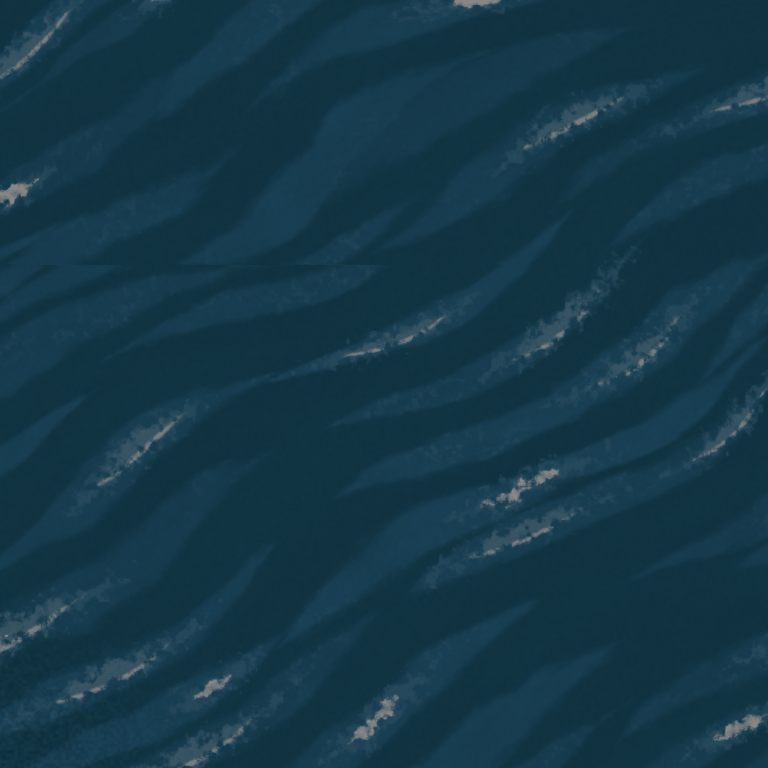
Reproduce this texture procedurally as a three.js fragment shader.

```glsl
// Dark teal sea surface with slanted brushed swells and speckled pale glints.
varying vec2 vUv;

const vec3 DEEP = vec3(0.066, 0.200, 0.256);
const vec3 SWELL = vec3(0.094, 0.243, 0.322);
const vec3 MIST = vec3(0.160, 0.295, 0.365);
const vec3 FOAM = vec3(0.260, 0.355, 0.410);
const vec3 SHINE = vec3(0.530, 0.525, 0.520);
const vec2 CELL = vec2(0.43, 0.088);
const float SLOPE = 0.54;
const float SEAM = 0.655;

float hash(vec2 p) {
  vec3 q = fract(vec3(p.xyx) * 0.1031);
  q += dot(q, q.yzx + 33.33);
  return fract((q.x + q.y) * q.z);
}

float noise(vec2 p) {
  vec2 i = floor(p);
  vec2 f = fract(p);
  f = f * f * (3.0 - 2.0 * f);
  float low = mix(hash(i), hash(i + vec2(1.0, 0.0)), f.x);
  float high = mix(hash(i + vec2(0.0, 1.0)), hash(i + vec2(1.0)), f.x);
  return mix(low, high, f.y);
}

float fbm(vec2 p) {
  float sum = 0.0;
  float gain = 0.5;
  for (int i = 0; i < 4; i++) {
    sum += gain * noise(p);
    p = p * 2.03 + 17.0;
    gain *= 0.5;
  }
  return sum / 0.9375;
}

// Positive inside a pointed leaf shape, 1 at its centre
float leaf(vec2 p, vec2 halfSize) {
  p /= halfSize;
  return 1.0 - p.x * p.x - abs(p.y);
}

// Turn onto the swell direction and bend the lines
vec2 flow(vec2 uv) {
  float c = cos(SLOPE);
  float s = sin(SLOPE);
  vec2 q = vec2(c * uv.x + s * uv.y, c * uv.y - s * uv.x);
  q.y += 0.022 * sin(q.x * 8.5 + q.y * 5.0);
  q.y += 0.040 * (noise(uv * 4.5 + 7.0) - 0.5);
  return q + vec2(3.0, 2.0);
}

// One swell: x body, y mist, z foam, w shine
vec4 swell(vec2 p, vec2 id, float wisps, float grain) {
  float size = hash(id + 11.0);
  float kind = hash(id + 23.0);
  p -= (vec2(hash(id), hash(id + 5.0)) - 0.5) * CELL * vec2(0.9, 0.45);
  p.y += p.x * (hash(id + 31.0) - 0.5) * 0.12;
  vec2 body = vec2(mix(0.20, 0.31, size), mix(0.023, 0.037, hash(id + 41.0)));
  float edge = leaf(p, body) + (wisps - 0.5) * 0.7;
  float mass = smoothstep(-0.05, 0.38, edge) * mix(0.6, 1.0, hash(id + 53.0));

  // Glint: short ones are solid, long ones carry a bright lower rim
  float isLong = step(0.66, kind);
  float shown = step(0.28, kind);
  vec2 glint = mix(vec2(0.036, 0.012), vec2(0.090, 0.017), isLong);
  glint *= mix(0.7, 1.15, size);
  vec2 g = p - vec2((hash(id + 61.0) - 0.5) * body.x, 0.0);
  float inside = leaf(g, glint);
  float dusting = leaf(g, vec2(max(glint.x * 1.9, 0.09), 0.022));
  float mist = smoothstep(0.0, 0.8, dusting + grain * 1.1);
  float foam = smoothstep(0.0, 0.8, inside + grain * 1.0);
  float core = smoothstep(0.05, 0.65, inside + grain * 0.9);
  float rimLine = g.y + glint.y * 0.62 * (1.0 - pow(g.x / glint.x, 2.0));
  float rim = 1.0 - smoothstep(0.0005, 0.0050, abs(rimLine) - grain * 0.002);
  rim *= smoothstep(-0.1, 0.3, inside) * smoothstep(-0.4, 0.3, grain);
  float shine = mix(core, rim * 0.8, isLong);
  return vec4(mass, shown * vec3(mist * 0.75, foam * 0.65, shine));
}

void main() {
  // A broken horizontal seam shifts the upper swells on the left
  float above = smoothstep(SEAM - 0.001, SEAM + 0.001, vUv.y);
  float seamReach = 1.0 - smoothstep(0.42, 0.70, vUv.x);
  vec2 uv = vUv + vec2(0.07 * above * seamReach, 0.0);
  vec2 q = flow(uv);

  // Gather overlapping swells from neighbouring cells
  float wisps = fbm(q * vec2(16.0, 42.0));
  float grain = (fbm(uv * 115.0) - 0.5) * 2.0;
  vec2 home = floor(q / CELL);
  vec4 cover = vec4(0.0);
  for (int j = -1; j <= 1; j++) {
    for (int i = -1; i <= 1; i++) {
      vec2 id = home + vec2(float(i), float(j));
      cover = max(cover, swell(q - (id + 0.5) * CELL, id, wisps, grain));
    }
  }

  // Paint from the deep water up to the glints
  vec3 color = DEEP * (0.96 + 0.08 * fbm(q * vec2(5.0, 18.0)));
  color = mix(color, SWELL, cover.x * (1.0 + 0.5 * (wisps - 0.5)));
  float scatter = smoothstep(0.45, 0.75, fbm(q * vec2(7.0, 14.0) + 40.0));
  float flecks = smoothstep(0.0, 0.6, grain) * scatter * cover.x;
  color = mix(color, MIST, max(cover.y, flecks * 0.6));
  color = mix(color, FOAM, cover.z);
  color = mix(color, SHINE, cover.w * clamp(0.75 + grain * 0.7, 0.3, 1.0));

  // Fine grain, stronger and greener in the lower left corner
  float corner = 1.0 - smoothstep(0.05, 0.30, length(vUv * vec2(1.0, 1.2)));
  float dust = noise(vUv * 240.0) - 0.5;
  color += dust * mix(vec3(0.008), vec3(0.02, 0.05, 0.06), corner);
  gl_FragColor = vec4(color, 1.0);
}
```
